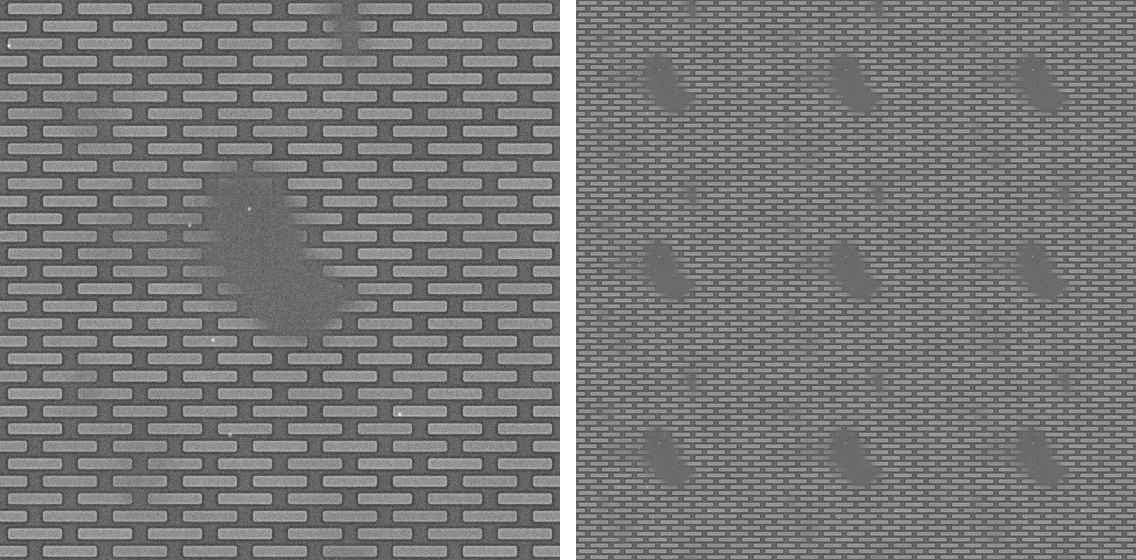
Left: one tile. Right: repeated 3 by 3.
Reproduce this pattern procedurally as a WebGL 1 fragment shader.

```glsl
precision highp float;
// Grey embossed plate: staggered rows of raised bars, worn flat in patches.
uniform vec2 u_resolution;

const float TAU = 6.2831853;

float hash(vec2 p) {
  vec3 q = fract(p.xyx * 0.1031);
  q += dot(q, q.yzx + 33.33);
  return fract((q.x + q.y) * q.z);
}

// Wrapping cellular noise: x = distance to the nearest point, y = its random id
vec2 cellular(vec2 uv, float count) {
  vec2 p = uv * count;
  vec2 best = vec2(9.0, 0.0);
  for (int j = -1; j <= 1; j++) {
    for (int i = -1; i <= 1; i++) {
      vec2 cell = floor(p) + vec2(float(i), float(j));
      vec2 id = mod(cell, count);
      float d = length(p - cell - vec2(hash(id), hash(id + 71.0)));
      if (d < best.x) best = vec2(d, hash(id + 37.0));
    }
  }
  return best;
}

float roundedBox(vec2 p, vec2 halfSize, float radius) {
  vec2 q = abs(p) - halfSize + radius;
  return length(max(q, 0.0)) + min(max(q.x, q.y), 0.0) - radius;
}

// Nearest bar in units of row height: x = signed distance, y = random id
vec2 nearestBar(vec2 uv) {
  vec2 p = uv * vec2(8.0, 32.0);
  vec2 best = vec2(9.0, 0.0);
  for (int j = -1; j <= 1; j++) {
    float row = floor(p.y) + float(j);
    float x = p.x + 0.5 * (1.0 - mod(row, 2.0));
    vec2 local = vec2((fract(x) - 0.5) * 4.0, p.y - row - 0.5);
    float d = roundedBox(local, vec2(1.54, 0.31), 0.14);
    vec2 id = mod(vec2(floor(x), row), vec2(8.0, 32.0));
    if (d < best.x) best = vec2(d, hash(id + 11.0));
  }
  return best;
}

// Soft elliptical spot that wraps around the canvas
float spot(vec2 uv, vec2 centre, vec2 size) {
  vec2 d = (fract(uv - centre + 0.5) - 0.5) / size;
  return exp(-dot(d, d));
}

float wearAmount(vec2 uv) {
  vec2 p = uv + 0.012 * sin(TAU * (uv.yx * vec2(5.0, 4.0) + uv * vec2(2.0, 3.0)));
  float wear = 1.15 * spot(p, vec2(0.46, 0.60), vec2(0.075, 0.09))
             + 1.10 * spot(p, vec2(0.56, 0.45), vec2(0.085, 0.05))
             + 0.85 * spot(p, vec2(0.62, 0.96), vec2(0.05, 0.075))
             + 0.50 * spot(p, vec2(0.47, 0.52), vec2(0.12, 0.13))
             + 0.42 * spot(p, vec2(0.29, 0.60), vec2(0.15, 0.13))
             + 0.50 * spot(p, vec2(0.18, 0.79), vec2(0.06, 0.07))
             + 0.55 * spot(p, vec2(0.25, 0.14), vec2(0.07, 0.06))
             + 0.40 * spot(p, vec2(0.15, 0.30), vec2(0.06, 0.07));
  float ragged = 0.25 * (cellular(p, 14.0).x - 0.45)
               + 0.12 * (cellular(p, 47.0).x - 0.45);
  return smoothstep(0.08, 1.0, wear + ragged);
}

void main() {
  vec2 uv = gl_FragCoord.xy / u_resolution;
  float pixel = 32.0 / u_resolution.y;
  vec2 bar = nearestBar(uv);
  float d = bar.x;

  // Raised face, bright rim just inside and dark groove just outside
  float soft = max(0.035, 0.6 * pixel);
  float face = 1.0 - smoothstep(-soft, soft, d);
  float rim = exp(-pow((d + 0.065) / 0.05, 2.0));
  float groove = exp(-pow((d - 0.075) / 0.085, 2.0)) * (1.0 - face);
  float relief = mix(-0.02, 0.145, face) + 0.085 * rim - 0.095 * groove;

  // Wear flattens the relief; each bar differs a little
  float contrast = (1.0 - wearAmount(uv)) * (0.9 + 0.18 * bar.y);
  float tone = 0.42 + relief * contrast;
  tone += 0.008 * sin(TAU * (uv.x + 2.0 * uv.y)) * sin(TAU * (2.0 * uv.x - uv.y));

  // Rare pale specks
  vec2 speck = cellular(uv, 9.0);
  float dot1 = 1.0 - smoothstep(0.015, 0.04, speck.x);
  tone += 0.3 * dot1 * step(0.93, speck.y);

  // Fine grain
  vec2 grainCell = floor(uv * 512.0);
  float grain = hash(grainCell) + hash(grainCell + 617.0) - 1.0;
  tone += 0.065 * grain;

  gl_FragColor = vec4(vec3(tone), 1.0);
}
```
